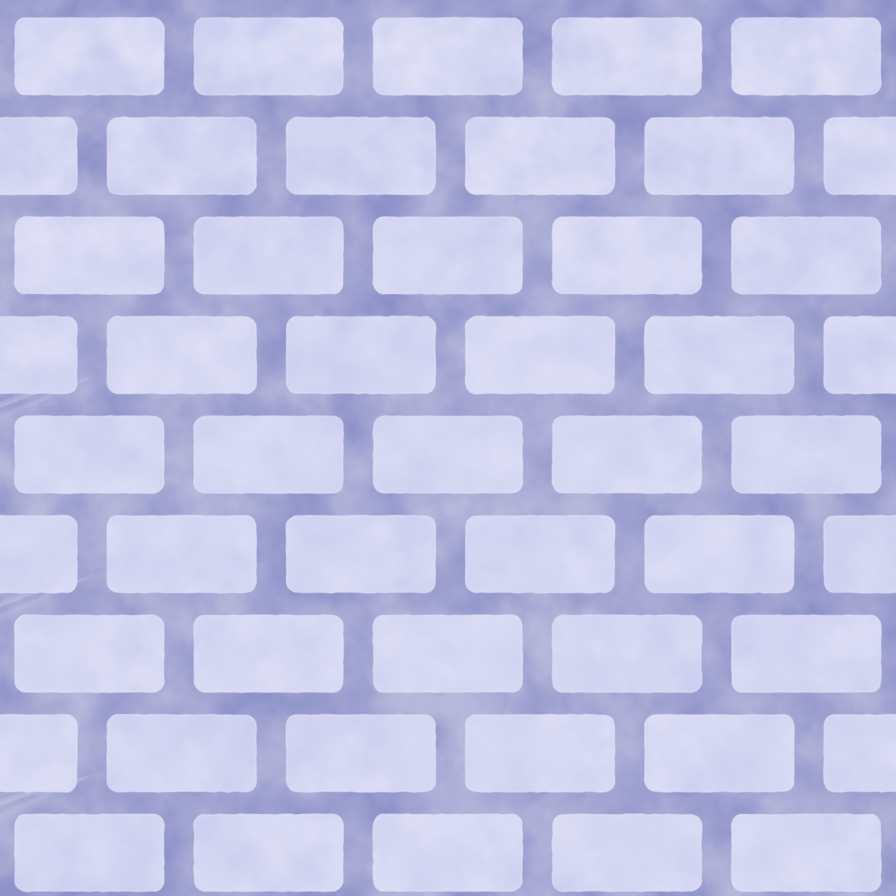
This pattern is drawn by a Shadertoy shader. Its source:

```glsl
// Pale lavender brick wall in running bond with rounded bricks and cloudy mortar.
const vec2 GRID = vec2(5.0, 9.0);             // bricks across, courses down
const vec2 CENTER = vec2(0.499, 0.434);       // brick center within its cell
const float BOND_SHIFT = 0.515;               // shift of odd courses, in cells
const vec2 HALF_SIZE = vec2(0.0836, 0.0434);
const float CORNER = 0.0125;
const float EDGE_WEAR = 0.0011;
const float RIM_WIDTH = 0.0032;
const vec3 MORTAR_DARK = vec3(0.555, 0.568, 0.785);
const vec3 MORTAR_LIGHT = vec3(0.718, 0.727, 0.860);
const vec3 BRICK_DARK = vec3(0.785, 0.796, 0.935);
const vec3 BRICK_LIGHT = vec3(0.874, 0.876, 0.962);
const vec3 RIM_COLOR = vec3(0.875, 0.880, 0.965);
const vec3 STREAK_COLOR = vec3(0.775, 0.785, 0.880);

float hash(vec2 p) {
    vec3 q = fract(p.xyx * vec3(0.1031, 0.1030, 0.0973));
    q += dot(q, q.yzx + 33.33);
    return fract((q.x + q.y) * q.z);
}

float noise(vec2 p) {
    vec2 i = floor(p), f = fract(p);
    f = f * f * (3.0 - 2.0 * f);
    return mix(mix(hash(i), hash(i + vec2(1, 0)), f.x),
               mix(hash(i + vec2(0, 1)), hash(i + vec2(1, 1)), f.x), f.y);
}

float fbm(vec2 p) {
    float sum = 0.0, weight = 0.5;
    for (int octave = 0; octave < 4; octave++) {
        sum += weight * noise(p);
        p = mat2(1.6, 1.2, -1.2, 1.6) * p + 7.3;
        weight *= 0.5;
    }
    return sum / 0.9375;
}

float roundedBox(vec2 p, vec2 halfSize, float radius) {
    vec2 q = abs(p) - halfSize + radius;
    return length(max(q, 0.0)) + min(max(q.x, q.y), 0.0) - radius;
}

// Faint rising scratches at the left, one for every second course.
float scratches(vec2 uv) {
    float period = 2.0 / GRID.y;
    float y = mod(uv.y - 0.4 * uv.x - 0.098 + 0.5 * period, period) - 0.5 * period;
    float band = exp(-y * y / 0.00018);
    float grain = smoothstep(0.4, 0.8, noise(vec2(uv.x * 25.0, y * 260.0)));
    float reach = (1.0 - smoothstep(0.07, 0.13, uv.x)) * (1.0 - smoothstep(0.60, 0.64, uv.y));
    return band * grain * reach;
}

void mainImage(out vec4 fragColor, in vec2 fragCoord) {
    vec2 uv = fragCoord / iResolution.xy;
    float pixel = 1.0 / min(iResolution.x, iResolution.y);

    // Running bond layout
    vec2 cell = uv * GRID;
    float course = floor(cell.y);
    cell.x -= BOND_SHIFT * mod(course, 2.0);
    vec2 brickId = floor(cell);
    vec2 local = (fract(cell) - CENTER) / GRID;
    float dist = roundedBox(local, HALF_SIZE, CORNER);
    dist += EDGE_WEAR * (noise(uv * 130.0) - 0.5);

    // Mottling, stronger toward the top
    float age = smoothstep(0.5, 1.0, uv.y);
    float clouds = fbm(uv * 23.0);
    float broad = noise(uv * 5.0 + 11.0) - 0.5;

    // Mortar
    float tone = 0.50 + 1.35 * (clouds - 0.5) + 0.28 * broad - 0.08 * age;
    vec3 mortar = mix(MORTAR_DARK, MORTAR_LIGHT, clamp(tone, 0.0, 1.0));
    mortar = mix(mortar, STREAK_COLOR, 0.55 * scratches(uv));

    // Brick face with its own shade, and a thin pale rim
    float shade = hash(brickId + 19.0) - 0.5;
    float stain = fbm(uv * 27.0 + brickId * 3.7) - 0.5;
    float faceTone = 0.56 + stain * mix(0.85, 1.5, age) + 0.16 * shade + 0.15 * broad;
    vec3 face = mix(BRICK_DARK, BRICK_LIGHT, clamp(faceTone, 0.0, 1.0));
    float rim = smoothstep(-RIM_WIDTH, 0.0, dist);
    face = mix(face, RIM_COLOR, 0.4 * rim);

    float cover = 1.0 - smoothstep(-pixel, pixel, dist);
    fragColor = vec4(mix(mortar, face, cover), 1.0);
}
```
